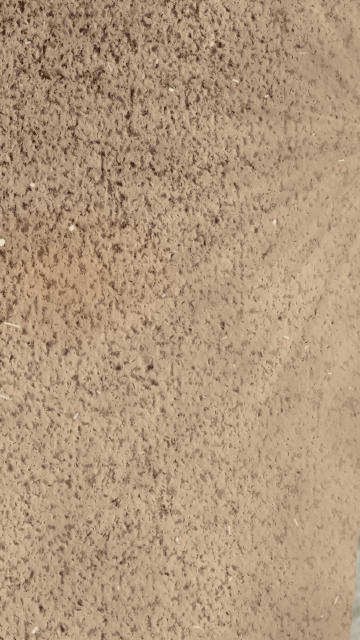
Reproduce this texture procedurally as a WebGL 2 fragment shader.

```glsl
#version 300 es
precision highp float;
// Dry tilled soil seen sideways: coarse shadowed clods at the left shrink to
// fine dust at the right, where faint furrows fan out from a vanishing point.
// Jittered ellipses make the pits, value noise the grain, capsules the straw.

#define SOIL_DARK vec3(0.23, 0.13, 0.07)
#define SOIL_LIGHT vec3(0.78, 0.68, 0.57)
#define STRAW vec3(0.93, 0.87, 0.77)
#define VANISH vec2(0.62, 0.79)
#define BASE_TONE 0.955
#define GRAIN_CONTRAST 0.42
#define PIT_DEPTH 0.62
#define COARSE_CELL 0.0145
#define MEDIUM_CELL 0.0098
#define FINE_CELL 0.0066
#define STRAW_CELL 0.075
#define FURROW_CONTRAST 0.14

uniform vec2 u_resolution;
out vec4 fragColor;

vec3 hash3(vec2 p) {
    vec3 q = fract(p.xyx * vec3(0.1031, 0.1030, 0.0973));
    q += dot(q, q.yxz + 33.33);
    return fract((q.xxy + q.yzz) * q.zyx);
}

float noise(vec2 p) {
    vec2 i = floor(p), f = fract(p);
    f = f * f * (3.0 - 2.0 * f);
    float low = mix(hash3(i).x, hash3(i + vec2(1, 0)).x, f.x);
    float high = mix(hash3(i + vec2(0, 1)).x, hash3(i + vec2(1, 1)).x, f.x);
    return mix(low, high, f.y);
}

float fbm(vec2 p) {
    float sum = 0.0, amp = 0.5;
    for (int i = 0; i < 4; i++) {
        sum += amp * noise(p);
        p = mat2(1.6, 1.2, -1.2, 1.6) * p + 17.3;
        amp *= 0.5;
    }
    return sum / 0.9375;
}

vec2 rotate(vec2 p, float a) {
    float c = cos(a), s = sin(a);
    return vec2(c * p.x - s * p.y, s * p.x + c * p.y);
}

// Shadowed hollows, each with a lit clod face on its left; x shade, y light
vec2 pits(vec2 p, float cell, float density, float seed) {
    vec2 g = p / cell + seed;
    g += 0.6 * (vec2(noise(g * 1.7), noise(g * 1.7 + 41.0)) - 0.5);
    vec2 result = vec2(0);
    for (int j = -1; j <= 1; j++)
    for (int i = -1; i <= 1; i++) {
        vec2 id = floor(g) + vec2(i, j);
        vec3 r = hash3(id), s = hash3(id + 71.7);
        vec2 d = rotate(g - id - 0.5 - 0.8 * (r.xy - 0.5), 1.4 * (s.x - 0.6));
        vec2 radius = mix(0.24, 0.52, s.y * s.y) * vec2(0.72, 1.15);
        float present = smoothstep(0.0, 0.2, density - r.z);
        float shade = 1.0 - smoothstep(0.15, 1.3, length(d / radius));
        float lit = 1.0 - smoothstep(0.3, 1.3, length(d / radius + vec2(1.3, 0.3)));
        result = max(result, present * vec2(shade * mix(0.35, 1.0, s.z), lit));
    }
    return result;
}

// Sparse pale straw and chips, larger toward the left
float straw(vec2 p, float near, float px) {
    vec2 g = p / STRAW_CELL;
    float cover = 0.0;
    for (int j = -1; j <= 1; j++)
    for (int i = -1; i <= 1; i++) {
        vec2 id = floor(g) + vec2(i, j);
        vec3 r = hash3(id + 5.0), s = hash3(id + 137.0);
        vec2 d = rotate((g - id - r.xy) * STRAW_CELL, 3.14 * s.x);
        float size = mix(0.5, 1.2, near);
        float halfLength = size * mix(0.001, 0.010, s.y * s.y);
        float width = size * mix(0.0012, 0.0045, s.z * s.z * (1.0 - s.y));
        d.x -= clamp(d.x, -halfLength, halfLength);
        float edge = 1.0 - smoothstep(-px, px, length(d) - width);
        cover = max(cover, edge * step(r.z, 0.42) * mix(0.5, 1.0, s.z));
    }
    return cover;
}

void main() {
    vec2 p = gl_FragCoord.xy / u_resolution.y;
    float px = 1.0 / u_resolution.y;
    float near = clamp(1.0 - p.x / 0.5625, 0.0, 1.0);

    // Broad zones: rough soil at the upper left, furrows from the far point
    vec2 ray = VANISH - p;
    float angle = atan(-ray.y, ray.x), reach = length(ray);
    float furrow = noise(vec2(angle * 13.0, reach * 5.0)) - 0.5;
    furrow += 0.6 * (noise(vec2(angle * 30.0 + 9.0, reach * 9.0)) - 0.5);
    furrow *= smoothstep(0.7, 0.15, reach) * 0.6 + 0.4;
    float patchy = fbm(p * 9.0 + 3.0) - 0.5;
    float upper = smoothstep(0.42, 0.95, p.y + 0.25 * (near - 0.5) + 0.3 * patchy);
    float rough = mix(0.42, 0.92, upper) * smoothstep(-0.25, 0.5, near);
    rough = max(rough + 0.6 * patchy - 0.3 * furrow, 0.08);

    // Clods and grain
    vec2 relief = pits(p, COARSE_CELL, rough * near * 0.9, 0.0);
    relief = max(relief, 0.9 * pits(p, MEDIUM_CELL, rough * 0.75, 23.0));
    relief = max(relief, 0.65 * pits(p, FINE_CELL, rough * 0.85 + 0.08, 57.0));
    float grain = fbm(p * vec2(175.0, 125.0)) - 0.5;
    float slope = grain + 0.5 - fbm((p + vec2(0.003, 0.001)) * vec2(175.0, 125.0));
    float texture_gain = mix(0.45, 1.0, smoothstep(0.0, 0.6, near)) * (0.85 + 0.4 * upper);
    float tone = BASE_TONE - 0.11 * upper * (0.3 + near) + 0.24 * patchy;
    tone += FURROW_CONTRAST * furrow;
    tone += GRAIN_CONTRAST * texture_gain * (0.6 * grain + 0.55 * slope);
    tone -= 0.30 * texture_gain * smoothstep(0.06, 0.28, -grain);
    tone += 0.09 * relief.y * (1.0 - relief.x) - PIT_DEPTH * relief.x;
    vec3 color = mix(SOIL_DARK, SOIL_LIGHT, clamp(tone, 0.05, 1.10));

    // Reddish earth patch, then straw
    float red = smoothstep(0.22, 0.0, length((p - vec2(0.10, 0.57)) * vec2(1.0, 1.6)));
    color += red * vec3(0.012, -0.012, -0.03);
    color = mix(color, STRAW, straw(p, near, px));

    // Pale verge beyond the tilted horizon
    float horizon = 0.548 + 0.075 * p.y + 0.003 * (noise(p * 60.0) - 0.5);
    vec3 verge = mix(vec3(0.50, 0.47, 0.36), vec3(0.82, 0.81, 0.77), fbm(p * 45.0));
    color = mix(color, verge, smoothstep(-px, px, p.x - horizon));
    fragColor = vec4(color, 1.0);
}
```
